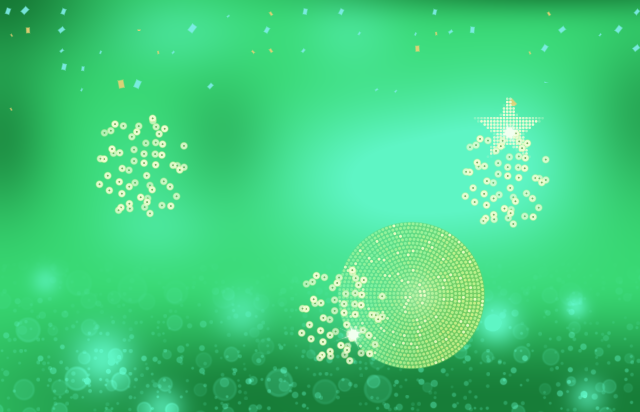
This background is drawn by a WebGL 1 fragment shader. Its source:

```glsl
precision highp float;
uniform vec2 u_resolution;
const float TAU = 6.28319;
const vec3 LEAF = vec3(0.22, 0.85, 0.45);
const vec3 FOREST = vec3(0.08, 0.46, 0.20);
const vec3 MINT = vec3(0.37, 0.96, 0.77);
const vec3 CREAM = vec3(0.94, 0.99, 0.83);
const vec3 GOLD = vec3(0.86, 0.95, 0.52);

float hash(vec2 p) {
  vec3 q = fract(p.xyx * 0.1031);
  q += dot(q, q.yzx + 33.33);
  return fract((q.x + q.y) * q.z);
}
vec2 hash2(vec2 p) { return vec2(hash(p + 7.3), hash(p + 41.7)); }
mat2 rotation(float a) { return mat2(cos(a), -sin(a), sin(a), cos(a)); }

// Soft elliptical falloff
float glow(vec2 p, vec2 centre, vec2 size) {
  vec2 d = (p - centre) / size;
  return exp(-dot(d, d));
}
float lamp(vec2 p, float x, float y, float size) {
  return glow(p, vec2(x, y), vec2(size));
}
float disc(float dist, float radius, float soft) {
  return 1.0 - smoothstep(radius - soft, radius + soft, dist);
}
float starDistance(vec2 p, float radius) {
  float sector = TAU / 5.0;
  float a = abs(mod(atan(p.x, p.y) + 0.5 * sector, sector) - 0.5 * sector);
  vec2 tip = vec2(radius, 0.0);
  vec2 side = 0.42 * radius * vec2(cos(0.5 * sector), sin(0.5 * sector)) - tip;
  return dot(length(p) * vec2(cos(a), sin(a)) - tip, normalize(vec2(side.y, -side.x)));
}

// Scattered translucent discs, one per grid cell
float bokeh(vec2 p, float cell, float density, float seed, float px) {
  vec2 id = floor(p / cell), rnd = hash2(id + seed);
  float radius = cell * mix(0.14, 0.30, rnd.x);
  float d = length(p - (id + 0.32 + 0.36 * rnd) * cell);
  float rim = disc(abs(d - radius * 0.9), radius * 0.1, px);
  float lit = step(hash(id + seed + 19.0), density);
  return lit * (0.7 * disc(d, radius, px * 1.5) + 0.3 * rim) * mix(0.4, 1.0, rnd.y);
}
float sparkle(vec2 p, float size) {
  vec2 d = rotation(0.35) * p / size, e = rotation(TAU / 8.0) * d;
  float rays = exp(-abs(d.x * d.y) * 90.0) + 0.6 * exp(-abs(e.x * e.y) * 120.0);
  return rays * exp(-dot(d, d) * 5.0) + exp(-dot(d, d) * 30.0);
}
vec3 backdrop(vec2 p) {
  float light = 1.05 * glow(p, vec2(0.93, 0.56), vec2(0.27, 0.20));
  light += 0.85 * glow(p, vec2(1.23, 0.61), vec2(0.20, 0.20));
  light += 0.45 * glow(p, vec2(0.42, 0.92), vec2(0.17, 0.09));
  light += 0.40 * glow(p, vec2(0.85, 0.93), vec2(0.12, 0.10));
  light += 0.45 * glow(p, vec2(0.38, 0.45), vec2(0.14, 0.10));
  float shade = 0.95 * glow(p, vec2(0.0, 1.03), vec2(0.25, 0.18));
  shade += 0.70 * glow(p, vec2(0.0, 0.66), vec2(0.13, 0.19));
  shade += 0.30 * glow(p, vec2(0.54, 0.67), vec2(0.12, 0.15));
  shade += 0.90 * glow(p, vec2(1.32, 1.03), vec2(0.55, 0.06));
  shade += 0.50 * glow(p, vec2(1.58, 0.72), vec2(0.15, 0.20));
  shade += 0.92 * smoothstep(0.33, 0.03, p.y) * smoothstep(-0.5, 0.65, p.x);
  return mix(mix(LEAF, MINT, min(light, 1.0)), FOREST, min(shade, 0.95));
}

// Ring of reflective dots laid out in concentric rows
vec3 mirrorBall(vec3 c, vec2 p, float radius, float px) {
  float row = 0.0094, r = length(p), ring = floor(r / row) + 0.5;
  float turn = (atan(p.y, p.x) / TAU + 0.5) * floor(TAU * ring);
  vec2 cell = vec2(fract(turn), fract(r / row)) - 0.5;
  float shine = hash(vec2(floor(turn), ring));
  float warmth = smoothstep(-0.8, 0.9, (p.x - 0.35 * p.y) / radius);
  vec3 base = mix(vec3(0.36, 0.86, 0.53), vec3(0.47, 0.80, 0.38), warmth);
  vec3 bead = mix(vec3(0.52, 0.95, 0.62), GOLD, warmth * 0.6 + 0.4 * shine);
  bead = mix(bead, vec3(0.97, 1.0, 0.76), step(0.92, shine));
  c = mix(c, mix(base, bead, disc(length(cell) * row, row * 0.37, px * 0.7)), 0.9 * disc(r, radius, px));
  return mix(c, CREAM, 0.3 * lamp(p, 0.02, 0.0, 0.05));
}

// Loose round cluster of pierced discs
vec3 sequins(vec3 c, vec2 p, float radius, float px) {
  c = mix(c, MINT, 0.25 * lamp(p, 0.0, 0.0, radius));
  for (int i = 0; i < 58; i++) {
    float n = float(i);
    vec2 rnd = hash2(vec2(n, 3.0));
    float a = n * 2.39996 + rnd.x * 0.7;
    float d = length(p - radius * sqrt((n + rnd.y) / 58.0) * vec2(0.9 * cos(a), sin(a)));
    vec3 tint = mix(CREAM, GOLD, smoothstep(0.006, 0.011, d));
    tint = mix(tint, vec3(0.48, 0.68, 0.38), disc(d, 0.0022, px * 0.6));
    c = mix(c, tint, disc(d, 0.0087, px) * mix(0.65, 1.0, rnd.x));
  }
  return c;
}

// Small tilted paper flakes near the top
vec3 confetti(vec3 c, vec2 p, float px) {
  vec2 id = floor(p / 0.045), rnd = hash2(id + 5.0);
  vec2 q = rotation(rnd.x * 2.0 - 1.0) * (p - (id + 0.3 + 0.4 * rnd) * 0.045);
  vec2 edge = abs(q) - mix(vec2(0.0015, 0.003), vec2(0.007, 0.010), rnd.y * rnd.y);
  float lit = step(hash(id + 23.0), 0.36 * smoothstep(0.70, 0.98, p.y));
  vec3 tint = mix(vec3(0.50, 0.93, 0.92), vec3(0.93, 0.82, 0.46), step(0.45, rnd.x));
  return mix(c, tint, lit * disc(max(edge.x, edge.y), 0.0, px) * 0.9);
}

void main() {
  float px = 1.0 / u_resolution.y;
  vec2 p = gl_FragCoord.xy * px;
  float low = smoothstep(0.42, 0.08, p.y);
  float haze = 0.35 * bokeh(p, 0.12, 0.6, 2.0, px) + 0.35 * bokeh(p + 0.04, 0.07, 0.6, 31.0, px);
  haze += 0.7 * bokeh(p, 0.028, 0.2, 67.0, px) + 0.5 * bokeh(p, 0.014, 0.2, 11.0, px);
  float lights = 0.9 * lamp(p, 0.25, 0.13, 0.075) + lamp(p, 1.204, 0.22, 0.055);
  lights += 0.8 * lamp(p, 1.397, 0.255, 0.03) + 0.6 * lamp(p, 0.587, 0.24, 0.06);
  lights += 0.6 * lamp(p, 0.111, 0.318, 0.035) + 0.7 * lamp(p, 0.395, 0.01, 0.05);
  vec3 c = mix(backdrop(p), MINT, min(low * haze + lights + 0.6 * lamp(p, 1.427, 0.038, 0.045), 1.0));
  // Ornaments
  c = mirrorBall(confetti(c, p, px), p - vec2(0.998, 0.283), 0.178, px);
  vec2 s = p - vec2(1.235, 0.686), bead = (floor(s / 0.0078) + 0.5) * 0.0078;
  float inStar = disc(starDistance(bead, 0.086), 0.0, px);
  c = mix(c, CREAM, inStar * disc(length(s - bead), 0.0032, px * 0.7));
  c = sequins(c, p - vec2(0.342, 0.598), 0.128, px);
  c = sequins(c, p - vec2(1.225, 0.567), 0.122, px);
  c = sequins(c, p - vec2(0.828, 0.235), 0.122, px);
  float flare = sparkle(p - vec2(0.858, 0.188), 0.06) + sparkle(p - vec2(1.237, 0.678), 0.06);
  gl_FragColor = vec4(mix(c, vec3(0.95, 1.0, 0.94), min(flare, 1.0)), 1.0);
}
```
